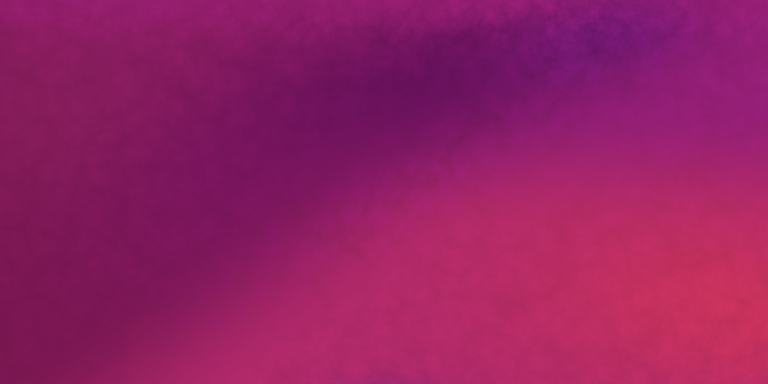
Reproduce this background procedurally as a Shadertoy shader.

```glsl
// A painted magenta wall: a wine and plum upper half meets a pink glow rising
// from the lower right. Soft tilted glows set the colour; cellular noise in
// several sizes frays their borders and adds a sponged grain.

vec2 hash2(vec2 cell) {
    vec3 q = fract(cell.xyx * vec3(0.1031, 0.103, 0.0973));
    q += dot(q, q.yzx + 33.33);
    return fract((q.xx + q.yz) * q.zy);
}

// Distance to the nearest scattered point, centred near zero
float cells(vec2 p) {
    vec2 id = floor(p), f = fract(p);
    float nearest = 2.0;
    for (int y = -1; y <= 1; y++)
    for (int x = -1; x <= 1; x++) {
        vec2 o = vec2(x, y);
        vec2 r = o + hash2(id + o) - f;
        nearest = min(nearest, dot(r, r));
    }
    return sqrt(nearest) - 0.45;
}

// Sponged paint: each octave is turned and finer than the last
float sponge(vec2 p) {
    float sum = 0.0, weight = 0.5;
    for (int i = 0; i < 4; i++) {
        sum += weight * cells(p);
        p = mat2(0.8, 0.6, -0.6, 0.8) * p * 2.1 + 7.3;
        weight *= 0.72;
    }
    return sum;
}

// Gaussian spot, sheared upward to the right by the given slope
float glow(vec2 p, vec2 centre, vec2 radius, float slope) {
    vec2 d = p - centre;
    d.y -= slope * d.x;
    d /= radius;
    return exp(-dot(d, d));
}

void mainImage(out vec4 fragColor, in vec2 fragCoord) {
    // Height runs 0..1, width 0..2 on a two to one canvas
    vec2 p = fragCoord / iResolution.y;
    p.x *= 2.0 * iResolution.y / iResolution.x;

    // Grain, with a slow wave so the cells do not look regular
    vec2 bent = p + 0.012 * sin(p.yx * 23.0 + 2.0 * sin(p * 11.0));
    float grain = sponge(bent * 13.0);
    vec2 q = p + 0.05 * vec2(grain, -grain);

    // Wine on the left, violet magenta on the right
    vec3 col = mix(vec3(0.48, 0.09, 0.32), vec3(0.58, 0.12, 0.46),
                   smoothstep(0.1, 1.7, q.x));
    col = mix(col, vec3(0.58, 0.12, 0.42), 0.7 * glow(q, vec2(0.3, 1.0), vec2(0.5, 0.3), 0.0));
    col = mix(col, vec3(0.54, 0.12, 0.36), 0.6 * glow(q, vec2(0.15, 0.7), vec2(0.35, 0.25), 0.0));

    // Plum streak and its violet end
    col = mix(col, vec3(0.48, 0.08, 0.37), 0.8 * glow(q, vec2(0.65, 0.58), vec2(0.4, 0.25), 0.4));
    col = mix(col, vec3(0.40, 0.065, 0.355), 0.95 * glow(q, vec2(1.12, 0.79), vec2(0.45, 0.17), 0.22));
    col = mix(col, vec3(0.43, 0.09, 0.45), 0.8 * glow(q, vec2(1.58, 0.91), vec2(0.25, 0.11), 0.2));

    // Lighter magenta along the top edge
    col = mix(col, vec3(0.60, 0.12, 0.45), 0.75 * smoothstep(0.88, 1.03, q.y)
              * (1.0 - 0.7 * glow(q, vec2(1.6, 1.0), vec2(0.22, 0.5), 0.0)));

    // Pink field below a slanted, frayed border
    float slant = dot(q - vec2(0.85, 0.31), vec2(0.557, -0.83));
    float pink = smoothstep(-0.22, 0.14, slant + 0.06 * grain)
               * (1.0 - smoothstep(0.40, 0.72, q.y));
    col = mix(col, vec3(0.69, 0.16, 0.41), pink);

    // Warm red at the lower right, a violet trace at the bottom
    col = mix(col, vec3(0.80, 0.20, 0.35), 0.85 * glow(q, vec2(1.93, 0.2), vec2(0.55, 0.24), -0.08));
    col = mix(col, vec3(0.56, 0.15, 0.45), 0.5 * glow(q, vec2(1.0, -0.02), vec2(0.16, 0.05), 0.0));

    // Sponge marks, strongest along the border and at the upper right
    float rough = 0.10 + 0.22 * glow(p, vec2(1.02, 0.5), vec2(0.55, 0.13), 0.6)
                + 0.14 * glow(p, vec2(1.55, 0.93), vec2(0.4, 0.13), 0.0);
    col *= 1.0 - rough * grain;

    fragColor = vec4(clamp(col, 0.0, 1.0), 1.0);
}
```
